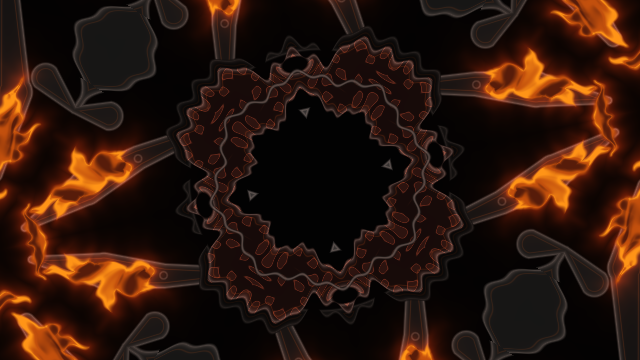
Give the GLSL for this background, as a WebGL 2 fragment shader.

```glsl
#version 300 es
precision highp float;
// A dark eightfold kaleidoscope: a carved ring, jointed arms and leaf plates,
// with flames licking over the arms. The plane is folded into one 45 degree
// sector, where tapered capsules and polar waves give the distances.
uniform vec2 u_resolution;
out vec4 fragColor;

float pixel;

float fill(float d) { return clamp(0.5 - d / pixel, 0.0, 1.0); }

// Capsule whose radius runs from ra at a to rb at b
float taper(vec2 p, vec2 a, vec2 b, float ra, float rb) {
  vec2 ab = b - a;
  float h = clamp(dot(p - a, ab) / dot(ab, ab), 0.0, 1.0);
  return length(p - a - ab * h) - mix(ra, rb, h);
}

// Layered, self-warped sines in 0..1
float ripple(vec2 p) {
  float sum = 0.0, amp = 0.5;
  for (int i = 0; i < 4; i++) {
    p = mat2(0.8, 0.6, -0.6, 0.8) * p * 1.5 + 1.2 * sin(p.yx);
    sum += amp * sin(p.x + 0.7 * sin(p.y));
    amp *= 0.6;
  }
  return clamp(0.5 + 0.55 * sum, 0.0, 1.0);
}

// Rotate to the mirror axis and fold into one sector
vec2 fold(vec2 p) {
  float c = cos(0.215), s = sin(0.215);
  p = abs(vec2(c * p.x + s * p.y, c * p.y - s * p.x));
  return p.y > p.x ? p.yx : p;
}

// Plate with a lit rim and a thin copper inlay
vec3 plate(vec3 under, float d, vec3 base, float light) {
  vec3 col = base + light * vec3(0.32, 0.27, 0.25) * exp(-abs(d + 0.004) / 0.004);
  col += light * vec3(0.16, 0.06, 0.01) * exp(-pow((d + 0.017) / 0.0018, 2.0));
  return mix(under, col, fill(d));
}

float armShape(vec2 q) {
  float d = taper(q, vec2(0.36, 0.19), vec2(0.48, 0.168), 0.026, 0.036);
  d = min(d, taper(q, vec2(0.48, 0.168), vec2(0.64, 0.118), 0.036, 0.052));
  d = min(d, taper(q, vec2(0.64, 0.118), vec2(0.83, 0.045), 0.052, 0.012));
  d = min(d, taper(q, vec2(0.88, 0.21), vec2(0.78, 0.42), 0.025, 0.055));
  return min(d, taper(q, vec2(0.78, 0.42), vec2(0.74, 0.67), 0.05, 0.035));
}

// Concave diamond and two petals, in axes turned to the diagonal
float leafShape(vec2 q) {
  vec2 k = vec2(q.x + q.y, q.x - q.y) * 0.7071;
  float halfWidth = 0.012 + 0.11 * (1.0 - smoothstep(0.015, 0.17, k.y))
    + 0.01 * cos(k.y * 75.0) * step(k.y, 0.12);
  float d = max((abs(k.x - 0.676) - halfWidth) * 0.7, k.y - 0.2);
  d = min(d, taper(k, vec2(0.68, 0.205), vec2(0.795, 0.172), 0.012, 0.042));
  return min(d, taper(k, vec2(0.68, 0.205), vec2(0.59, 0.167), 0.012, 0.042));
}

float flameShape(vec2 q) {
  q += 0.009 * sin(q.yx * vec2(57.0, 48.0) + vec2(0.4, 1.7));
  q += 0.004 * sin(q.yx * vec2(131.0, 117.0));
  float d = taper(q, vec2(0.55, 0.162), vec2(0.79, 0.09), 0.044, 0.01);
  d = min(d, taper(q, vec2(0.625, 0.14), vec2(0.655, 0.245), 0.048, 0.0));
  d = min(d, taper(q, vec2(0.69, 0.105), vec2(0.735, 0.04), 0.036, 0.0));
  d = min(d, taper(q, vec2(0.56, 0.17), vec2(0.505, 0.205), 0.032, 0.0));
  d = min(d, taper(q, vec2(0.81, 0.0), vec2(0.81, 0.11), 0.028, 0.003));
  d = min(d, taper(q, vec2(0.85, 0.27), vec2(0.76, 0.45), 0.052, 0.008));
  d = min(d, taper(q, vec2(0.82, 0.29), vec2(0.725, 0.31), 0.036, 0.0));
  d = min(d, taper(q, vec2(0.85, 0.27), vec2(0.9, 0.19), 0.042, 0.006));
  return min(d, taper(q, vec2(0.865, 0.147), vec2(0.96, 0.14), 0.006, 0.024));
}

// Carved ring between two wavy radii, with a hollow loop on the axis
vec3 drawRing(vec3 col, vec2 q) {
  float r = length(q), t = atan(q.y, q.x);
  float inner = 0.21 + 0.018 * cos(4.0 * t) + 0.024 * cos(8.0 * t) + 0.007 * cos(32.0 * t);
  float outer = mix(0.325, 0.405, smoothstep(0.28, 0.46, t))
    + 0.042 * exp(-t * t * 40.0) + 0.013 * cos(36.0 * t);
  float d = max(inner - r, r - outer) * 0.8;
  float hollow = length((q - vec2(0.328, 0.0)) * vec2(1.0, 0.6)) - 0.022;
  col = plate(col, max(d - 0.025, 0.36 - r), vec3(0.025), 0.35);
  d = max(d, -hollow);

  vec2 w = q * 82.0;
  float carve = sin(w.x + 1.6 * sin(w.y * 0.7)) * sin(w.y + 1.5 * sin(w.x * 0.6 + 1.0));
  vec3 body = mix(vec3(0.085, 0.04, 0.034), vec3(0.17, 0.075, 0.058), smoothstep(0.25, 0.4, carve));
  body += vec3(0.24, 0.09, 0.055) * exp(-pow((carve - 0.32) / 0.1, 2.0));
  col = plate(col, d, body, 0.8);

  float tube = abs(r - 0.288 - 0.014 * cos(8.0 * t) - 0.008 * cos(24.0 * t)) - 0.006;
  vec3 metal = mix(vec3(0.09, 0.07, 0.065), vec3(0.4, 0.34, 0.32), smoothstep(0.0, -0.006, tube));
  col = mix(col, metal, 0.8 * fill(tube));
  float gem = max(q.x - 0.203, 0.87 * q.y - 0.5 * (q.x - 0.175));
  return plate(col, gem, vec3(0.12), 0.8);
}

void main() {
  pixel = 1.5 / u_resolution.y;
  vec2 q = fold((gl_FragCoord.xy - 0.5 * u_resolution) / u_resolution.y);
  vec3 col = vec3(0.008, 0.006, 0.006);

  // Metal parts
  col = plate(col, leafShape(q), vec3(0.085, 0.085, 0.083), 0.6);
  col = plate(col, armShape(q), vec3(0.08, 0.072, 0.07), 0.75);
  float knob = abs(length(q - vec2(0.481, 0.166)) - 0.01) - 0.002;
  col = mix(col, vec3(0.25, 0.2, 0.18), fill(knob));
  col = drawRing(col, q);

  // Flames: soft red halo, then a body with hot edges and dark folds
  float d = flameShape(q);
  float outside = max(d, 0.0);
  col += vec3(0.36, 0.085, 0.015) * exp(-outside / 0.022) + vec3(0.07, 0.02, 0.006) * exp(-outside / 0.08);
  float heat = ripple(q * 24.0) * 0.9 + 0.4 * exp(-abs(d + 0.006) / 0.007);
  vec3 fire = mix(vec3(0.34, 0.11, 0.04), vec3(0.76, 0.31, 0.05), smoothstep(0.1, 0.5, heat));
  fire = mix(fire, vec3(1.0, 0.58, 0.09), smoothstep(0.5, 0.9, heat));
  col = mix(col, fire, smoothstep(0.005, -0.007, d));
  fragColor = vec4(col, 1.0);
}
```
